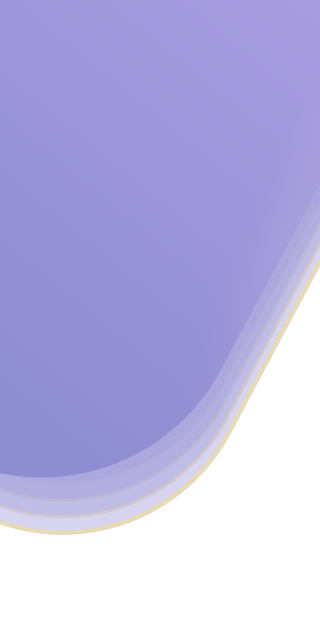
This background is drawn by a WebGL 1 fragment shader. Its source:

```glsl
precision highp float;
// Draws a violet rounded corner hanging over white, fringed by nested
// translucent sheets with gold rims. Each sheet is a distance function: a
// round tip widened along a slanted edge. A loop stacks them, then the fill.

uniform vec2 u_resolution;

const float SHEETS = 4.0;
const vec2 SLANT = vec2(0.471, 0.882);    // direction of the straight edge
const vec3 PAPER = vec3(1.0);
const vec3 SHEET_TINT = vec3(0.64, 0.623, 0.855);
const vec3 GOLD = vec3(0.925, 0.863, 0.63);
const vec3 FILL_LOW = vec3(0.56, 0.553, 0.82);
const vec3 FILL_HIGH = vec3(0.66, 0.612, 0.88);
const vec3 GLOW = vec3(0.71, 0.67, 0.87);

// Signed distance to a round tip whose right side continues as a slanted line
float roundedCorner(vec2 p, vec2 center, float radius) {
  vec2 q = p - center;
  vec2 normal = vec2(SLANT.y, -SLANT.x);
  float reach = dot(q, SLANT) > 0.0 ? dot(q, normal) : length(q);
  return reach - radius;
}

// Antialiased coverage of the inside of a distance field
float coverage(float dist, float pixel) {
  return smoothstep(0.75 * pixel, -0.75 * pixel, dist);
}

// Blends one tinted sheet and its rim over the colour below
vec3 addSheet(vec3 below, float dist, float rimWidth, float rimAlpha, float pixel) {
  float body = coverage(dist, pixel);
  float rim = body - coverage(dist + rimWidth, pixel);
  vec3 color = mix(below, SHEET_TINT, 0.45 * body);
  return mix(color, GOLD, rimAlpha * rim);
}

// Diagonal gradient with a soft light along the slanted side
vec3 fillColor(vec2 p, float dist) {
  float ramp = clamp(0.4 * p.x + 0.49 * p.y - 0.38, 0.0, 1.0);
  float glow = smoothstep(-0.18, 0.0, dist) * smoothstep(0.58, 0.95, p.x);
  return mix(mix(FILL_LOW, FILL_HIGH, ramp), GLOW, 0.35 * glow);
}

void main() {
  // Canvas width is one unit
  float pixel = 1.0 / u_resolution.x;
  vec2 p = gl_FragCoord.xy * pixel;
  vec3 color = PAPER;

  // Nested sheets, rising and fading inward
  for (float i = 0.0; i < SHEETS; i++) {
    vec2 center = vec2(0.195, 0.9245 + 0.0435 * i);
    float dist = roundedCorner(p, center, 0.5953 - 0.0085 * i);
    float rimWidth = i < 0.5 ? 0.011 : 0.008;
    color = addSheet(color, dist, rimWidth, 0.85 * pow(0.45, i), pixel);
  }

  // Main violet fill
  float fillDist = roundedCorner(p, vec2(0.13, 1.143), 0.635);
  color = mix(color, fillColor(p, fillDist), coverage(fillDist, pixel));

  gl_FragColor = vec4(color, 1.0);
}
```
